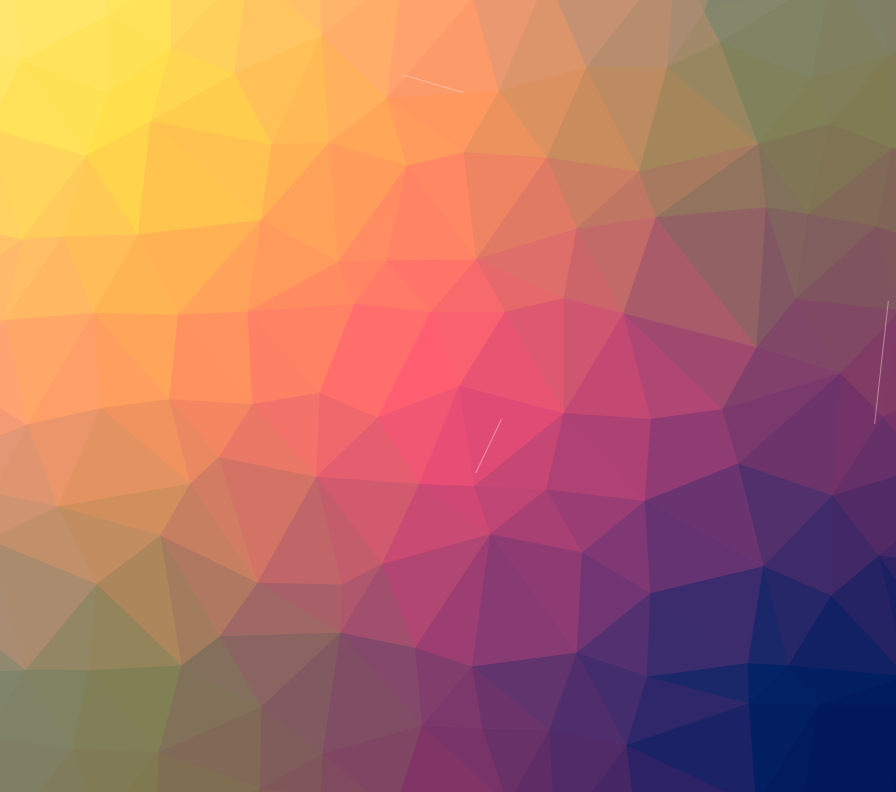
Give the GLSL for this background, as a Shadertoy shader.

```glsl
// Low-poly mesh of flat triangles, fading from yellow through pink to navy.
#define GRID vec2(10.97, 9.52)   // mesh cells across and down the canvas
#define SHIFT vec2(0.0, 0.2)     // mesh offset in cells
#define JITTER 0.76              // how far vertices stray from the lattice
#define SEAM_WIDTH 0.007         // half width of the pale seams, in cells
#define SEAM_GLOW 0.4            // strength of the pale seams

const vec3 LEMON  = vec3(1.00, 0.91, 0.45);
const vec3 GOLD   = vec3(1.00, 0.87, 0.27);
const vec3 PINK   = vec3(1.00, 0.32, 0.46);
const vec3 PURPLE = vec3(0.36, 0.19, 0.45);
const vec3 NAVY   = vec3(0.01, 0.14, 0.40);
const vec3 NIGHT  = vec3(0.00, 0.08, 0.34);

float cross2(vec2 a, vec2 b) { return a.x * b.y - a.y * b.x; }

vec2 hash2(vec2 p) {
    vec2 q = vec2(dot(p, vec2(127.1, 311.7)), dot(p, vec2(269.5, 183.3)));
    return fract(sin(q) * 43758.55);
}

// Jittered lattice point
vec2 vertex(vec2 id) { return id + JITTER * (hash2(id + 17.0) - 0.5); }

float ramp(float lo, float hi, float t) { return clamp((t - lo) / (hi - lo), 0.0, 1.0); }

vec3 palette(float t) {
    vec3 c = mix(LEMON, GOLD, ramp(0.0, 0.16, t));
    c = mix(c, PINK, ramp(0.16, 0.5, t));
    c = mix(c, PURPLE, ramp(0.5, 0.75, t));
    c = mix(c, NAVY, ramp(0.75, 0.85, t));
    return mix(c, NIGHT, ramp(0.85, 1.0, t));
}

// The same palette runs across and down; the two are averaged
vec3 gradient(vec2 uv) { return 0.5 * (palette(uv.x) + palette(uv.y)); }

// Signed distance to the line a-b, positive on the inner side
float edge(vec2 p, vec2 a, vec2 b) { return cross2(normalize(b - a), p - a); }

// Flat colour of one triangle, with its smooth coverage in alpha
vec4 facet(vec2 p, vec2 a, vec2 b, vec2 c, float pixel) {
    float d = min(edge(p, a, b), min(edge(p, b, c), edge(p, c, a)));
    float cover = clamp(0.5 + d / pixel, 0.0, 1.0);
    vec2 centre = ((a + b + c) / 3.0 - SHIFT) / GRID;
    return vec4(gradient(centre), 1.0) * cover;
}

// Pale hairline between two mesh vertices
float seam(vec2 p, vec2 idA, vec2 idB, float pixel) {
    vec2 a = vertex(idA), ab = vertex(idB) - a;
    float t = clamp(dot(p - a, ab) / dot(ab, ab), 0.0, 1.0);
    float d = length(p - a - ab * t) - SEAM_WIDTH;
    return clamp(0.5 - d / pixel, 0.0, 1.0);
}

void mainImage(out vec4 fragColor, in vec2 fragCoord) {
    vec2 uv = fragCoord / iResolution.xy;
    uv.y = 1.0 - uv.y;
    vec2 p = uv * GRID + SHIFT;
    float pixel = GRID.x / iResolution.x;

    // Gather the triangles of the nearby cells
    vec4 sum = vec4(0.0);
    for (int j = -1; j <= 1; j++) {
        for (int i = -1; i <= 1; i++) {
            vec2 id = floor(p) + vec2(i, j);
            vec2 a = vertex(id);
            vec2 b = vertex(id + vec2(1.0, 0.0));
            vec2 c = vertex(id + vec2(1.0, 1.0));
            vec2 d = vertex(id + vec2(0.0, 1.0));

            // Split along the diagonal that gives the rounder triangles
            float angleSum = cross2(c - b, a - b) * dot(a - d, c - d)
                           + dot(c - b, a - b) * cross2(a - d, c - d);
            if (angleSum < 0.0) {
                sum += facet(p, a, b, d, pixel) + facet(p, b, c, d, pixel);
            } else {
                sum += facet(p, a, b, c, pixel) + facet(p, a, c, d, pixel);
            }
        }
    }
    vec3 color = sum.a > 0.0 ? sum.rgb / sum.a : gradient(uv);

    // A few open seams in the mesh
    float seams = seam(p, vec2(5.0, 1.0), vec2(6.0, 1.0), pixel);
    seams = max(seams, seam(p, vec2(6.0, 5.0), vec2(6.0, 6.0), pixel));
    seams = max(seams, seam(p, vec2(11.0, 4.0), vec2(11.0, 5.0), pixel));
    color = mix(color, vec3(1.0, 0.9, 0.85), SEAM_GLOW * seams);

    fragColor = vec4(color, 1.0);
}
```
